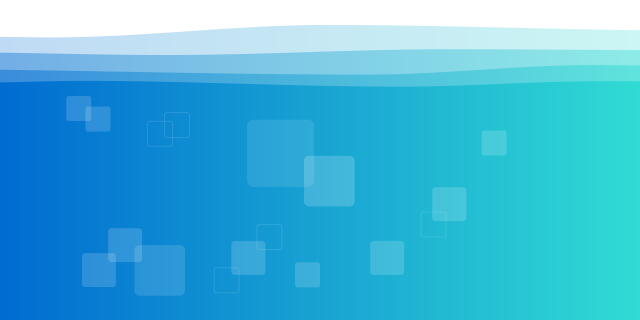
Give the GLSL for this background, as a WebGL 2 fragment shader.

```glsl
#version 300 es
precision highp float;
// Layered translucent waves over a blue to turquoise gradient, with faint
// rounded squares floating below. Waves are chains of smooth bends; squares
// are rounded box distances, filled or outlined, blended in white.

uniform vec2 u_resolution;
out vec4 fragColor;

// Antialiased coverage of a signed distance, negative inside.
float cover(float dist) {
    return clamp(0.5 - dist * u_resolution.y, 0.0, 1.0);
}

// Height of a curve that changes by each rise between successive knots.
float wave(float x, float start, vec3 rise, vec4 knots) {
    return start + dot(rise, smoothstep(knots.xyz, knots.yzw, vec3(x)));
}

// Square with corners rounded in proportion to its half size.
float roundedSquare(vec2 p, float halfSize) {
    float radius = 0.2 * halfSize;
    vec2 q = abs(p) - halfSize + radius;
    return length(max(q, 0.0)) + min(max(q.x, q.y), 0.0) - radius;
}

// Centre and half size of the small filled squares.
const vec3 tiles[9] = vec3[9](
    vec3(0.246, 0.661, 0.039), vec3(0.306, 0.628, 0.039), vec3(1.544, 0.553, 0.039),
    vec3(1.404, 0.362, 0.053), vec3(0.391, 0.234, 0.053), vec3(0.309, 0.156, 0.053),
    vec3(0.776, 0.194, 0.053), vec3(0.961, 0.141, 0.039), vec3(1.210, 0.194, 0.053));

// Centre, half size and opacity of the large filled squares.
const vec4 panels[3] = vec4[3](
    vec4(0.877, 0.521, 0.105, 0.10),
    vec4(1.029, 0.434, 0.079, 0.18),
    vec4(0.499, 0.155, 0.079, 0.13));

// Centres of the outlined squares.
const vec2 frames[5] = vec2[5](
    vec2(0.500, 0.582), vec2(0.553, 0.609), vec2(0.842, 0.259),
    vec2(0.708, 0.124), vec2(1.355, 0.298));

void main() {
    // Canvas spans 2 by 1 units.
    vec2 p = gl_FragCoord.xy / u_resolution * vec2(2.0, 1.0);
    vec3 white = vec3(1.0);
    vec3 water = mix(vec3(0.0, 0.42, 0.82), vec3(0.19, 0.86, 0.83), p.x * 0.5);

    // Wave crests, from the palest layer down to the solid body.
    vec4 crests = vec4(
        wave(p.x, 0.886, vec3(-0.003, 0.039, -0.018), vec4(-0.10, 0.16, 1.02, 2.21)),
        wave(p.x, 0.8375, vec3(-0.0094, 0.0182, -0.0026), vec4(-0.21, 0.52, 1.41, 2.0)),
        wave(p.x, 0.785, vec3(-0.0182, 0.030, -0.0026), vec4(-0.39, 1.15, 1.85, 2.10)),
        wave(p.x, 0.7414, vec3(0.006, -0.0182, 0.017), vec4(-0.08, 0.26, 1.25, 1.875)));
    vec4 opacity = vec4(0.25, 0.40, 0.50, 1.0);
    vec3 color = white;
    for (int i = 0; i < 4; i++) {
        color = mix(color, water, opacity[i] * cover(p.y - crests[i]));
    }

    // Filled squares.
    for (int i = 0; i < 9; i++) {
        float dist = roundedSquare(p - tiles[i].xy, tiles[i].z);
        color = mix(color, white, 0.16 * cover(dist));
    }
    for (int i = 0; i < 3; i++) {
        float dist = roundedSquare(p - panels[i].xy, panels[i].z);
        color = mix(color, white, panels[i].w * cover(dist));
    }

    // Thin outlines.
    for (int i = 0; i < 5; i++) {
        float dist = roundedSquare(p - frames[i], 0.039);
        color = mix(color, white, 0.13 * cover(abs(dist) - 0.0013));
    }

    fragColor = vec4(color, 1.0);
}
```
